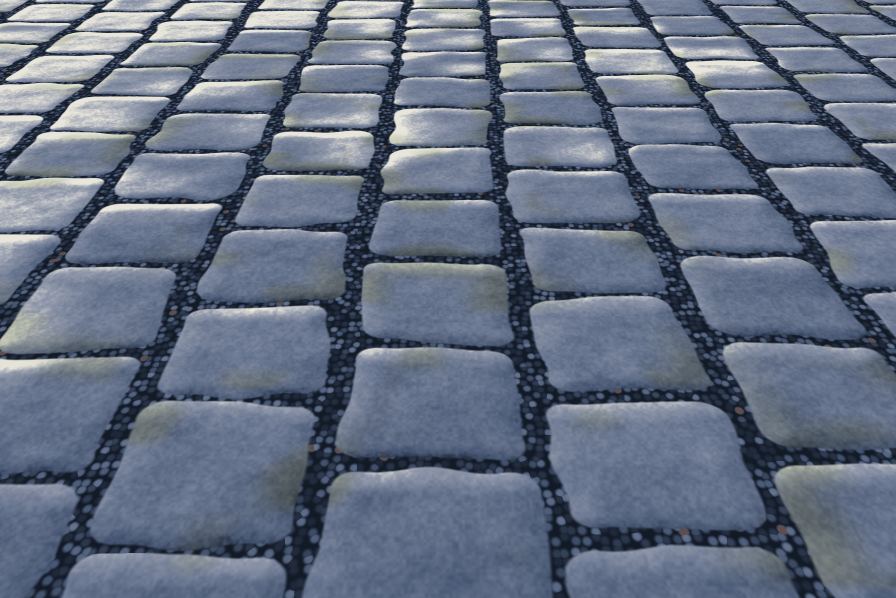
Reproduce this texture procedurally as a Shadertoy shader.

```glsl
// Draws a street of worn blue-grey cobblestones in perspective, with gravel joints and patches of low sun.

// Perspective, in canvas heights measured from the top left
const float HORIZON = -0.402;
const float VANISH_X = 0.758;
const float COLUMN_WIDTH = 0.31;   // width of a column per unit of depth
const float ROW_RATE = 5.795;      // rows counted at unit depth

// Layout, in units of one stone
const float COLUMN_SHIFT = 0.61;
const float ROW_PHASE = 0.92;
const float ROW_STAGGER = 0.54;    // offset from one column to the next
const vec2 HALF_SIZE = vec2(0.452, 0.478);
const float SIZE_VARIATION = 0.028;
const float CORNER = 0.13;
const float EDGE_WEAR = 0.065;
const float BEVEL = 0.15;
const vec2 LIGHT_STEP = vec2(-0.022, 0.055);
const vec2 PEBBLE_DENSITY = vec2(23.0, 17.0);
const int SAMPLES = 2;             // antialiasing grid per axis

// Colours, dark to sunlit
const vec3 SHADE = vec3(0.07, 0.10, 0.15);
const vec3 SLATE = vec3(0.27, 0.33, 0.44);
const vec3 BLUE = vec3(0.42, 0.47, 0.57);
const vec3 PALE = vec3(0.57, 0.60, 0.67);
const vec3 SUNLIT = vec3(0.91, 0.90, 0.86);
const vec3 MOSS = vec3(0.40, 0.42, 0.36);
const vec3 LEAF = vec3(0.38, 0.26, 0.20);

float hash(vec2 p) {
    vec3 q = fract(p.xyx * 0.1031);
    q += dot(q, q.yzx + 33.33);
    return fract((q.x + q.y) * q.z);
}

float noise(vec2 p) {
    vec2 i = floor(p), f = fract(p);
    f = f * f * (3.0 - 2.0 * f);
    return mix(mix(hash(i), hash(i + vec2(1, 0)), f.x),
               mix(hash(i + vec2(0, 1)), hash(i + vec2(1, 1)), f.x), f.y);
}

// Colour ramp from joint shadow at 0 to full sun at 1
vec3 ramp(float tone) {
    float t = clamp(tone, 0.0, 1.0) * 4.0;
    vec3 c = mix(SHADE, SLATE, min(t, 1.0));
    c = mix(c, BLUE, clamp(t - 1.0, 0.0, 1.0));
    c = mix(c, PALE, clamp(t - 2.0, 0.0, 1.0));
    return mix(c, SUNLIT, clamp(t - 3.0, 0.0, 1.0));
}

// Signed distance to the worn outline of one stone
float stoneDistance(vec2 q, vec2 id) {
    vec2 halfSize = HALF_SIZE - SIZE_VARIATION * vec2(hash(id + 3.7), hash(id + 8.1));
    q.x += q.y * (hash(id + 5.3) - 0.5) * 0.09;
    q.y += q.x * (hash(id + 6.9) - 0.5) * 0.07;
    vec2 b = abs(q) - halfSize + CORNER;
    float box = length(max(b, 0.0)) + min(max(b.x, b.y), 0.0) - CORNER;
    return box + (noise(q * 4.0 + id * 17.0) - 0.45) * EDGE_WEAR;
}

// Pillow shape with hollows on the top face
float stoneHeight(vec2 q, vec2 id) {
    float rise = 1.0 - min(-stoneDistance(q, id) / BEVEL, 1.0);
    return 1.0 - rise * rise + 0.55 * noise(q * 3.2 + id * 11.0)
         + 0.16 * noise(q * 9.0 + id * 7.0);
}

// Loose chippings: nearest pebble of a jittered grid
vec3 gravel(vec2 ground) {
    vec2 p = ground * PEBBLE_DENSITY, cell = floor(p), nearest = cell;
    float best = 4.0;
    for (int j = -1; j <= 1; j++)
    for (int i = -1; i <= 1; i++) {
        vec2 c = cell + vec2(i, j);
        float d = length(c + 0.15 + 0.7 * vec2(hash(c), hash(c + 41.3)) - p);
        if (d < best) { best = d; nearest = c; }
    }
    float body = 1.0 - smoothstep(0.2, 0.65, best);
    float kind = hash(nearest + 19.0);
    vec3 color = ramp(body * (0.06 + 0.42 * kind * kind));
    return mix(color, LEAF, 0.8 * body * step(0.988, kind));
}

vec3 paving(vec2 p) {
    float depth = p.y - HORIZON;
    vec2 ground = vec2((p.x - VANISH_X) / (COLUMN_WIDTH * depth) + COLUMN_SHIFT, ROW_RATE / depth);

    // Staggered cells with slightly wandering joints
    vec2 grid = ground + 0.07 * (vec2(noise(ground * 0.9), noise(ground * 1.1 + 31.0)) - 0.5);
    float column = floor(grid.x);
    grid.y -= ROW_PHASE + ROW_STAGGER * column;
    vec2 id = vec2(column, floor(grid.y));
    vec2 q = grid - id - 0.5;

    // Relief shading; the far edge catches light, the near face falls dark
    float edge = stoneDistance(q, id);
    float relief = stoneHeight(q, id) - stoneHeight(q + LIGHT_STEP, id);
    float tone = mix(0.57, 0.41, p.y) + 0.08 * (hash(id + 2.2) - 0.5);
    tone += relief * mix(0.52, 0.36, p.y);

    // Sun filtering in from the far left
    float exposure = 0.6 - 0.9 * p.y - 0.35 * p.x + 0.7 * noise(ground * vec2(1.1, 1.7) + 5.0);
    float sun = smoothstep(0.48, 0.76, exposure);
    tone += sun * (0.34 + 0.25 * relief);

    // Grain, pits and moss
    float grain = noise(ground * vec2(75.0, 55.0)) + noise(ground * vec2(37.0, 29.0)) - 1.0;
    tone += 0.10 * grain + 0.08 * (noise(ground * 6.0) - 0.5);
    vec3 stone = ramp(tone);
    float moss = smoothstep(0.62, 0.85, noise(ground * 2.3 + 60.0)) * smoothstep(-0.3, -0.05, edge);
    stone = mix(stone, MOSS * (0.4 + 1.2 * tone), 0.55 * moss);

    float blur = max(0.01, 0.3 * ROW_RATE / (depth * depth * iResolution.y));
    return mix(gravel(ground), stone, smoothstep(blur, -blur, edge));
}

void mainImage(out vec4 fragColor, in vec2 fragCoord) {
    vec3 sum = vec3(0.0);
    for (int j = 0; j < SAMPLES; j++)
    for (int i = 0; i < SAMPLES; i++) {
        vec2 offset = (vec2(i, j) + 0.5) / float(SAMPLES) - 0.5;
        vec2 p = (fragCoord + offset) / iResolution.y;
        sum += paving(vec2(p.x, 1.0 - p.y));
    }
    fragColor = vec4(sum / float(SAMPLES * SAMPLES), 1.0);
}
```
